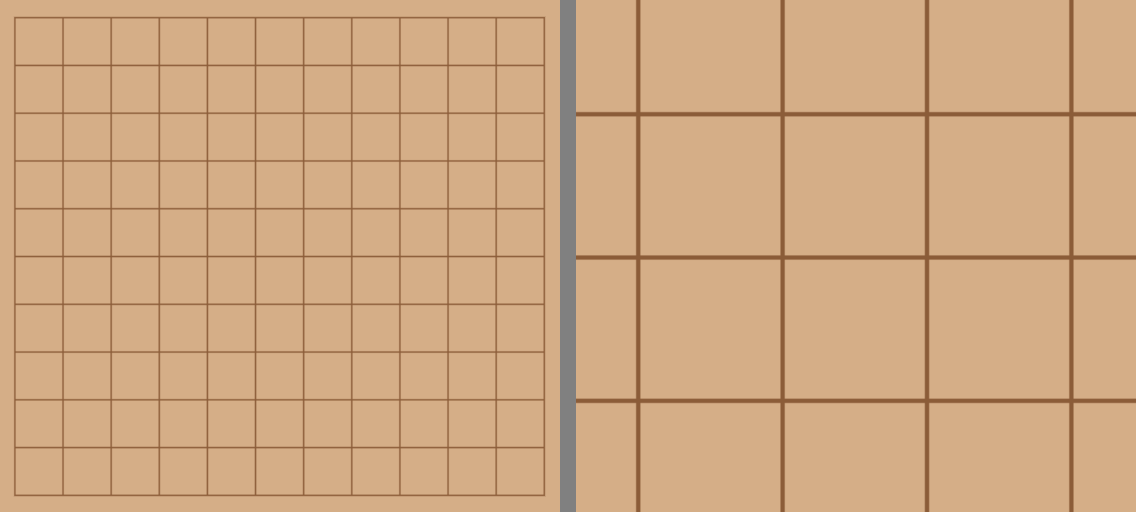
Left, the full canvas; right, a detail of the centre.
Give the GLSL for this pattern, as a Shadertoy shader.

```glsl
#define CELLS vec2(11.0, 10.0)
#define GRID_ORIGIN vec2(0.0291, 0.0325)
#define CELL_SIZE vec2(0.0940, 0.0933)
#define LINE_WIDTH 0.0028
#define BOARD_COLOR vec3(0.835, 0.682, 0.530)
#define LINE_COLOR vec3(0.545, 0.360, 0.220)

// Soft coverage of a line at a given distance from its centre
float lineCoverage(float centreDistance, float pixel) {
    float edge = centreDistance - 0.5 * LINE_WIDTH;
    return 1.0 - smoothstep(-pixel, pixel, edge);
}

float gridCoverage(vec2 p, float pixel) {
    // Distance to the nearest ruled line on each axis
    vec2 nearest = clamp(floor(p / CELL_SIZE + 0.5), vec2(0.0), CELLS);
    vec2 lineDistance = abs(p - nearest * CELL_SIZE);
    float vertical = lineCoverage(lineDistance.x, pixel);
    float horizontal = lineCoverage(lineDistance.y, pixel);
    float ruled = 1.0 - (1.0 - vertical) * (1.0 - horizontal);

    // Stop the lines at the outer frame
    vec2 overshoot = max(-p, p - CELLS * CELL_SIZE);
    float frame = lineCoverage(max(overshoot.x, overshoot.y), pixel);
    return min(ruled, frame);
}

void mainImage(out vec4 fragColor, in vec2 fragCoord) {
    // Canvas height is one unit
    float pixel = 1.0 / iResolution.y;
    vec2 p = fragCoord * pixel - GRID_ORIGIN;

    vec3 color = mix(BOARD_COLOR, LINE_COLOR, gridCoverage(p, pixel));
    fragColor = vec4(color, 1.0);
}
```
